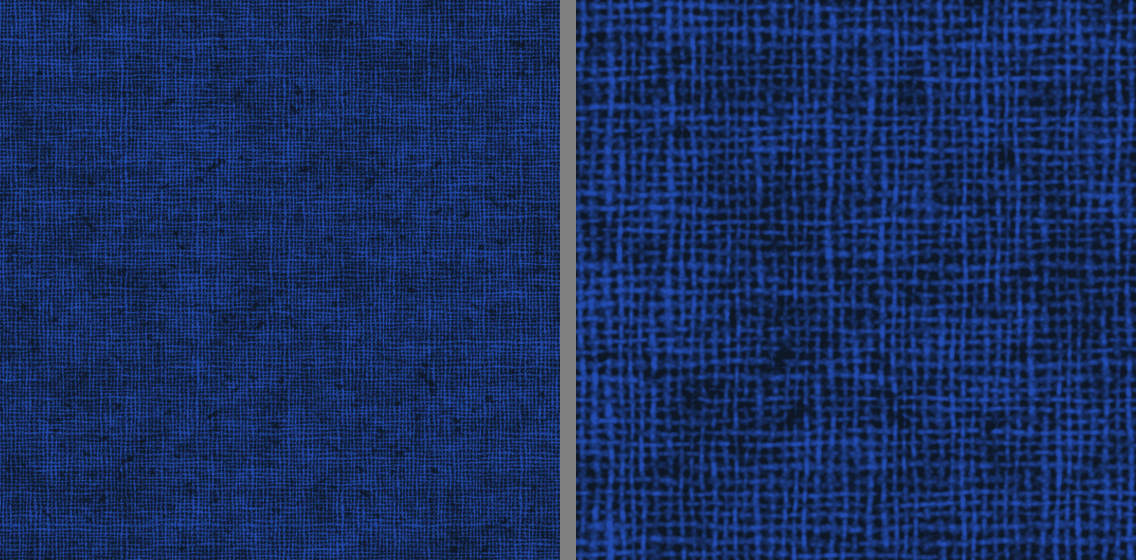
Left: the whole. Right: its middle third, enlarged.
A Shadertoy shader for this texture:

```glsl
#define THREADS 142.0
#define WANDER 0.12
#define SLUB 0.9
#define GRAIN 0.66
#define MOTTLE 0.36
#define CLOUD 0.24
#define KNOT 0.5
#define CONTRAST 1.12
#define SHADE vec3(0.05, 0.085, 0.14)
#define LIGHT vec3(0.13, 0.28, 0.65)

const float PI = 3.14159265;

vec2 hash2(vec2 p) {
    vec3 q = fract(p.xyx * vec3(0.1031, 0.1030, 0.0973));
    q += dot(q, q.yzx + 33.33);
    return fract((q.xx + q.yz) * q.zy);
}

// Distance to the nearest scattered point, and that point's random value
vec2 cellular(vec2 p) {
    vec2 cell = floor(p);
    vec2 nearest = vec2(9.0, 0.0);
    for (int y = -1; y <= 1; y++)
    for (int x = -1; x <= 1; x++) {
        vec2 id = cell + vec2(x, y);
        vec2 rnd = hash2(id + 57.0);
        float d = length(id + rnd - p);
        if (d < nearest.x) nearest = vec2(d, fract(rnd.x * 7.3 + rnd.y * 11.7));
    }
    return nearest;
}

// Random strength that changes slowly along one thread
float streak(float thread, float along) {
    float i = floor(along);
    float a = hash2(vec2(thread, i)).x;
    float b = hash2(vec2(thread, i + 1.0)).x;
    return mix(a, b, smoothstep(0.0, 1.0, along - i));
}

// Layered sines bunch the threads and bend them very slightly
vec2 wander(vec2 p) {
    vec2 bunch = sin(p * 0.83 + 1.0) + sin(p * 1.37 + 4.0) + 1.6 * sin(p * 0.31);
    vec2 bend = sin(p.yx * 0.17 + p * 0.29) + 0.8 * sin(p.yx * 0.61 - p * 1.13 + 2.0);
    return p + WANDER * (bunch + bend);
}

float clothTone(vec2 p) {
    // Plain weave: each crossing lifts either the warp or the weft
    vec2 q = wander(p);
    vec2 wave = cos(PI * q);
    vec2 ridge = wave * wave;
    float over = 0.5 + 0.5 * wave.x * wave.y;
    vec2 lift = vec2(0.65 + 0.4 * over, 0.95 - 0.4 * over);

    // Uneven yarn, with short and long variations
    vec2 id = floor(q + 0.5);
    vec2 yarn = vec2(streak(id.x, q.y * 0.08), streak(id.y + 300.0, q.x * 0.06));
    vec2 fibre = vec2(streak(id.x + 600.0, q.y * 0.6), streak(id.y + 900.0, q.x * 0.5));
    vec2 strength = 1.0 + SLUB * (0.55 * yarn + 0.45 * fibre - 0.5);
    vec2 thread = ridge * lift * strength;
    float weave = mix(max(thread.x, thread.y), 0.5 * (thread.x + thread.y), 0.35);
    float tone = 0.47 + CONTRAST * (weave - 0.52);

    // Fine fuzz, uneven patches a few threads wide, and broad clouds
    tone += GRAIN * (0.43 - cellular(p * vec2(1.7, 1.9)).x);
    vec2 patchy = cellular(p / vec2(4.6, 2.8) + 0.25 * sin(p.yx * 0.9));
    tone += MOTTLE * (0.6 * (0.43 - patchy.x) + 0.4 * (patchy.y - 0.5) * smoothstep(0.8, 0.2, patchy.x));
    tone += CLOUD * (0.43 - cellular(p / vec2(17.0, 9.0)).x);

    // Sparse, small, soft dark knots
    vec2 knot = cellular(q / vec2(2.4, 1.7) + 0.3 * sin(q.yx * 1.1));
    tone -= KNOT * smoothstep(0.9, 0.98, knot.y) * smoothstep(0.65, 0.05, knot.x);
    return clamp(tone, 0.02, 1.1);
}

void mainImage(out vec4 fragColor, in vec2 fragCoord) {
    // Four samples per pixel soften the weave
    float tone = 0.0;
    for (int i = 0; i < 4; i++) {
        vec2 offset = vec2(i % 2, i / 2) * 0.5 - 0.25;
        tone += 0.25 * clothTone((fragCoord + offset) / iResolution.y * THREADS);
    }
    fragColor = vec4(mix(SHADE, LIGHT, tone), 1.0);
}
```
